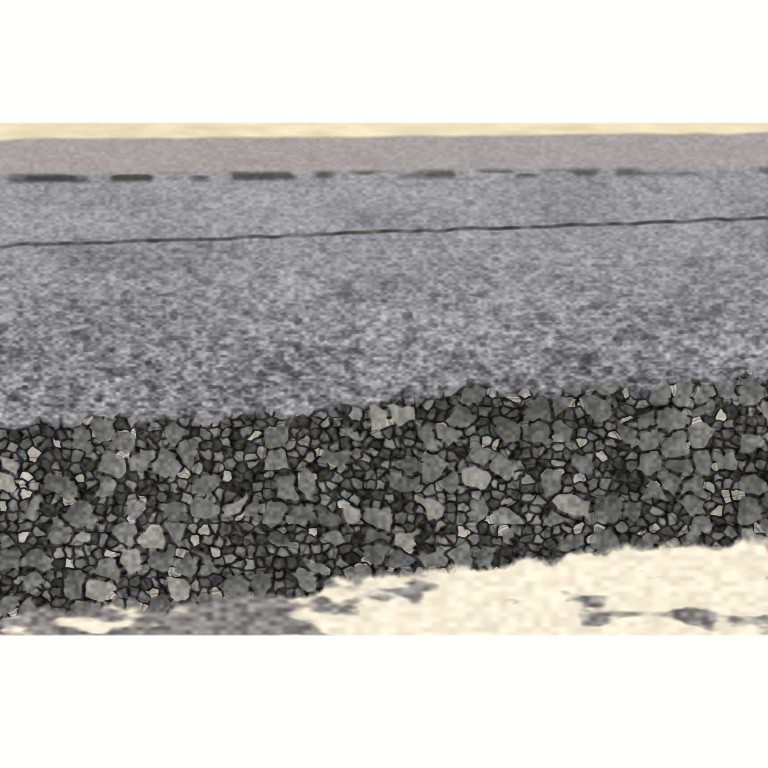
This texture is drawn by a WebGL 2 fragment shader. Its source:

```glsl
#version 300 es
precision highp float;

uniform vec2 u_resolution;
out vec4 fragColor;

// Layout, in canvas units
const float BAND_BOTTOM = 0.173;
const float BAND_TOP = 0.840;
const float EDGE_SOFT = 0.0018;
const float STONE_SCALE = 31.0;
const float CHIP_SCALE = 72.0;

// Palette
const vec3 PAPER = vec3(1.0, 1.0, 0.995);
const vec3 CURB = vec3(0.94, 0.89, 0.75);
const vec3 FAR_ROAD = vec3(0.66, 0.64, 0.635);
const vec3 ASPHALT_FAR = vec3(0.59, 0.59, 0.61);
const vec3 ASPHALT_NEAR = vec3(0.53, 0.53, 0.545);
const vec3 TAR = vec3(0.17, 0.165, 0.155);
const vec3 STONE = vec3(0.41, 0.41, 0.405);
const vec3 PALE_STONE = vec3(0.68, 0.66, 0.62);
const vec3 SUNLIT = vec3(0.98, 0.94, 0.85);
const vec3 SHADE = vec3(0.53, 0.52, 0.51);

vec2 hash2(vec2 p) {
    vec3 q = fract(p.xyx * vec3(0.1031, 0.1030, 0.0973));
    q += dot(q, q.yzx + 33.33);
    return fract((q.xx + q.yz) * q.zy);
}

float noise(vec2 p) {
    vec2 i = floor(p), f = fract(p);
    f = f * f * (3.0 - 2.0 * f);
    return mix(mix(hash2(i).x, hash2(i + vec2(1, 0)).x, f.x),
               mix(hash2(i + vec2(0, 1)).x, hash2(i + vec2(1, 1)).x, f.x), f.y);
}

float fbm(vec2 p) {
    float sum = 0.0, amp = 0.533;
    for (int i = 0; i < 4; i++) {
        sum += amp * noise(p);
        p = mat2(1.6, 1.2, -1.2, 1.6) * p + 7.3;
        amp *= 0.5;
    }
    return sum;
}

// Cellular stones: x = gap to the neighbour, y = stone id, z = facet slope
vec3 stones(vec2 p) {
    p += 0.3 * vec2(noise(p * 2.3), noise(p * 2.3 + 19.0));
    vec2 cell = floor(p), nearest = vec2(0), id = vec2(0);
    float d1 = 9.0, d2 = 9.0;
    for (int j = -1; j <= 1; j++)
    for (int i = -1; i <= 1; i++) {
        vec2 c = cell + vec2(i, j);
        vec2 r = c + 0.1 + 0.8 * hash2(c) - p;
        float d = length(r * vec2(0.9, 1.1));
        if (d < d1) { d2 = d1; d1 = d; nearest = r; id = c; }
        else d2 = min(d2, d);
    }
    return vec3(d2 - d1, hash2(id + 41.0).x, dot(nearest, vec2(0.35, -0.75)));
}

float above(float y, float edge, float soft) {
    return smoothstep(-soft, soft, y - edge);
}

vec3 asphalt(vec2 p) {
    float nearness = 1.0 - smoothstep(0.45, 0.77, p.y);
    float fine = noise(p * vec2(150, 240)) + noise(p * vec2(215, 330) + 9.0) - 1.0;
    float coarse = noise(p * vec2(85, 150) + 31.0) - 0.5;
    float patches = fbm(p * vec2(8, 24)) - 0.5;
    vec3 col = mix(ASPHALT_FAR, ASPHALT_NEAR, nearness);
    col += fine * mix(0.10, 0.24, nearness) + coarse * 0.22 * nearness + patches * 0.14;
    // Sparse dark pits
    float pits = smoothstep(0.70, 0.88, noise(p * vec2(62, 125) + 5.0));
    col = mix(col, TAR, pits * (0.1 + 0.35 * nearness));
    // Paving seam
    float seam = 0.680 + 0.036 * p.x + 0.004 * (noise(p.xx * 28.0) - 0.5);
    float line = 1.0 - smoothstep(0.0006, 0.0038, abs(p.y - seam));
    col = mix(col, TAR, line * (0.25 + 0.6 * noise(p * vec2(70, 30))));
    // Far road beyond a broken dark joint
    float joint = 0.767 + 0.011 * p.x;
    vec3 far = FAR_ROAD + 0.05 * (fbm(p * vec2(30, 90)) - 0.5) + 0.05 * fine;
    col = mix(col, far, above(p.y, joint + 0.004, 0.006));
    float broken = smoothstep(0.35, 0.7, noise(p * vec2(38, 95))) * mix(0.75, 0.4, p.x);
    return mix(col, TAR, broken * (1.0 - smoothstep(0.001, 0.009, abs(p.y - joint))));
}

vec3 gravel(vec2 p) {
    vec3 chip = stones(p * CHIP_SCALE);
    vec3 rock = stones(p * STONE_SCALE + 13.0);
    vec3 col = mix(TAR * 0.8, STONE * (0.5 + 0.85 * chip.y), smoothstep(0.02, 0.4, chip.x));
    col = mix(col, PALE_STONE, step(0.93, chip.y) * smoothstep(0.1, 0.3, chip.x));
    vec3 face = STONE * (0.72 + 0.5 * rock.y - 0.22 * rock.z);
    face = mix(face, PALE_STONE, 0.65 * step(0.92, rock.y));
    float body = smoothstep(0.12, 0.24, rock.x) * step(0.46, rock.y);
    float rim = smoothstep(0.0, 0.12, rock.x);
    col = mix(col * mix(0.72, 1.0, rim), face, body * 0.88);
    col += 0.17 * (noise(p * 190.0) - 0.5);
    return col * (0.80 + 0.44 * fbm(p * 11.0));
}

vec3 ground(vec2 p) {
    // Leafy shadow across sunlit dust
    float dapple = fbm(p * vec2(13, 32) + vec2(3, 8)) - 0.5;
    float sunny = smoothstep(0.32, 0.55, p.x) * 0.32 - 0.13;
    float bank = 0.22 + 0.065 * smoothstep(0.5, 0.95, p.x);
    float low = exp(-pow((p.x - 0.87) / 0.09, 2.0) - pow((p.y - 0.195) / 0.018, 2.0));
    float sun = sunny + dapple * 0.75 - 3.0 * max(p.y - bank, 0.0) - 0.3 * low;
    vec3 shade = SHADE + 0.3 * (noise(p * vec2(110, 170)) - 0.5);
    vec3 lit = SUNLIT + 0.12 * (noise(p * vec2(90, 150)) - 0.5);
    return mix(shade, lit, smoothstep(-0.04, 0.07, sun));
}

void main() {
    vec2 p = gl_FragCoord.xy / u_resolution;
    float ragged = fbm(p * vec2(32, 26)) - 0.5;

    // Road surface, loose bank, then foreground
    float crest = 0.443 + 0.068 * p.x + 0.008 * sin(p.x * 13.0) + 0.045 * ragged;
    float foot = 0.203 + 0.09 * smoothstep(0.0, 1.0, p.x) + 0.035 * ragged;
    vec3 col = mix(gravel(p), asphalt(p), above(p.y, crest, 0.008));
    col = mix(ground(p), col, above(p.y, foot, 0.006));

    // Pale curb
    vec3 curb = CURB + 0.14 * (fbm(p * vec2(24, 120)) - 0.5);
    float curbLine = 0.819 + 0.008 * p.x + 0.003 * (noise(p.xx * 17.0) - 0.5);
    col = mix(col, curb, above(p.y, curbLine, 0.003));

    // Blank margins
    float band = above(p.y, BAND_BOTTOM, EDGE_SOFT) * (1.0 - above(p.y, BAND_TOP, EDGE_SOFT));
    fragColor = vec4(mix(PAPER, clamp(col, 0.0, 1.0), band), 1.0);
}
```
